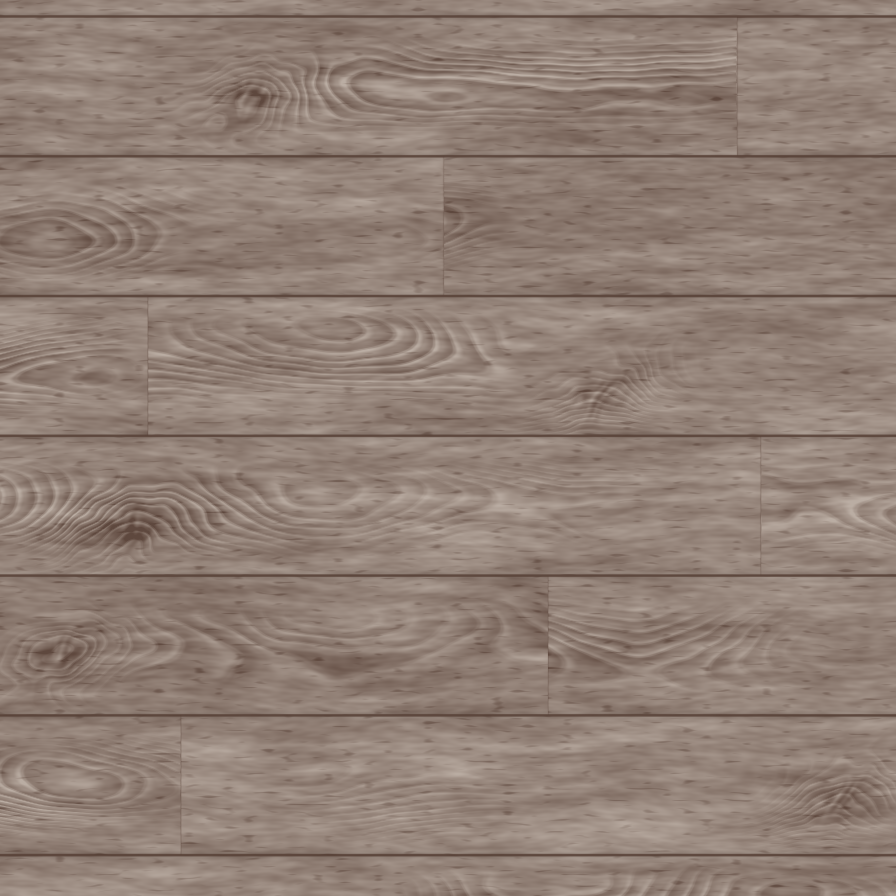
Write a Shadertoy shader that draws this texture.

```glsl
#define PITCH 0.156        // board height
#define FIRST_SEAM 0.0456  // height of the lowest seam
#define SEAM_HALF 0.0014   // half width of the long seams
#define JOINT_HALF 0.0007  // half width of the end joints
#define RINGS 9.0          // growth rings per unit of the height field
#define ARCH 4.0           // how quickly the arches bend into straight grain
#define FIGURE 0.48        // contrast of the rings
#define GRAIN 0.42         // contrast of the fine fibres
#define BOARD_VARIATION 0.2

const vec3 DARK_WOOD = vec3(0.45, 0.37, 0.33);
const vec3 LIGHT_WOOD = vec3(0.65, 0.59, 0.55);
const vec3 SEAM_COLOR = vec3(0.34, 0.25, 0.21);

// End joint and knot position of each row; values off the canvas mean none
const float JOINT_X[8] = float[8](1.2, 0.202, 0.612, 0.849, 0.165, 0.495, 0.823, 1.2);
const float KNOT_X[8] = float[8](-1.0, 0.94, 0.07, 0.14, 0.67, -1.0, 0.28, -1.0);

float hash(vec2 p) {
    vec3 q = fract(p.xyx * 0.1031);
    q += dot(q, q.yzx + 33.33);
    return fract((q.x + q.y) * q.z);
}

float cornerSlope(vec2 cell, vec2 offset) {
    float angle = 6.2832 * hash(cell);
    return dot(vec2(cos(angle), sin(angle)), offset);
}

float gradientNoise(vec2 p) {
    vec2 i = floor(p), f = p - i;
    vec2 u = f * f * f * (f * (f * 6.0 - 15.0) + 10.0);
    vec2 e = vec2(1.0, 0.0);
    return mix(mix(cornerSlope(i, f), cornerSlope(i + e, f - e), u.x),
               mix(cornerSlope(i + e.yx, f - e.yx), cornerSlope(i + 1.0, f - 1.0), u.x), u.y);
}

// Fibres stretched along the board, from broad streaks to pores
float fibres(vec2 p) {
    float sum = 0.0, weight = 1.0;
    vec2 frequency = vec2(5.0, 45.0);
    for (int i = 0; i < 4; i++) {
        sum += weight * gradientNoise(p * frequency + float(i) * 19.7);
        frequency *= vec2(2.2, 1.75);
        weight *= 0.85;
    }
    return sum;
}

// Ring profile: a thin pale line after a darkening band
float ringTone(float phase) {
    float t = fract(phase);
    float pale = smoothstep(0.0, 0.14, t) * (1.0 - smoothstep(0.14, 0.42, t));
    float dark = smoothstep(0.4, 0.88, t) * (1.0 - smoothstep(0.88, 1.0, t));
    return pale - 0.85 * dark;
}

float edgeLine(float dist, float halfWidth) {
    float soft = 0.8 / iResolution.y;
    return 1.0 - smoothstep(halfWidth - soft, halfWidth + soft, dist);
}

void mainImage(out vec4 fragColor, in vec2 fragCoord) {
    vec2 uv = fragCoord / iResolution.xy;

    // Row, board and position across the board
    float level = (uv.y - FIRST_SEAM) / PITCH;
    float row = floor(level);
    float v = level - row - 0.5;
    int index = clamp(int(row) + 1, 0, 7);
    float jointX = JOINT_X[index];
    float board = 2.0 * (row + 1.0) + step(jointX, uv.x);
    vec2 seed = vec2(17.3, 9.1) * (board + 1.0);
    vec2 p = uv + seed;

    // Knot, leaning along the grain
    float knotV = -0.26 + 0.2 * hash(vec2(row + 3.0, 8.0));
    vec2 k = vec2(uv.x - KNOT_X[index], (v - knotV) * PITCH);
    k.x -= 0.6 * k.y;
    k += 0.012 * vec2(gradientNoise(p * 35.0), gradientNoise(p * 35.0 + 7.0));
    float knotDist = length(k / vec2(0.03, 0.022));
    float knot = exp(-knotDist * knotDist);
    float swirl = exp(-0.22 * knotDist * knotDist);

    // Height field whose contours are arches along the heart of the board
    float heart = v - 0.22 * gradientNoise(vec2(uv.x * 3.0, 2.5) + seed);
    float height = 1.5 * gradientNoise(vec2(uv.x * 3.0, v * 1.2) + seed.yx) + ARCH * heart * heart;
    height += 0.07 * gradientNoise(vec2(uv.x * 16.0, v * 5.0) + seed) + 0.6 * swirl;
    float phase = RINGS * height;
    float figure = smoothstep(-0.2, 0.3, gradientNoise(vec2(uv.x * 2.6, 0.4) + seed));
    figure *= 1.0 - smoothstep(0.06, 0.4, abs(heart));
    figure = max(figure, 0.7 * swirl);
    figure *= 1.0 - smoothstep(0.25, 0.7, fwidth(phase));

    // Tone from dark (0) to light (1)
    float tone = 0.62 + BOARD_VARIATION * (hash(seed) - 0.5);
    tone += 0.38 * gradientNoise(vec2(p.x * 3.5, p.y * 14.0));
    tone += GRAIN * fibres(p + vec2(0.0, 0.012 * gradientNoise(p * vec2(5.0, 9.0))));
    tone += FIGURE * figure * ringTone(phase);
    tone -= knot * (0.55 + 1.1 * gradientNoise(k * vec2(90.0, 60.0)));

    // Sparse dark pores
    float pores = gradientNoise(p * vec2(45.0, 230.0));
    tone -= 0.5 * smoothstep(0.25, 0.6, pores);
    vec3 color = mix(DARK_WOOD, LIGHT_WOOD, clamp(tone, -0.4, 1.4));

    // Seams with a soft shade beside them, and faint end joints
    float seamDist = (0.5 - abs(v)) * PITCH;
    color *= 1.0 - 0.12 * exp(-seamDist / 0.003);
    color = mix(color, SEAM_COLOR, 0.85 * edgeLine(seamDist, SEAM_HALF));
    color = mix(color, SEAM_COLOR, 0.25 * edgeLine(abs(uv.x - jointX), JOINT_HALF));
    fragColor = vec4(color, 1.0);
}
```
